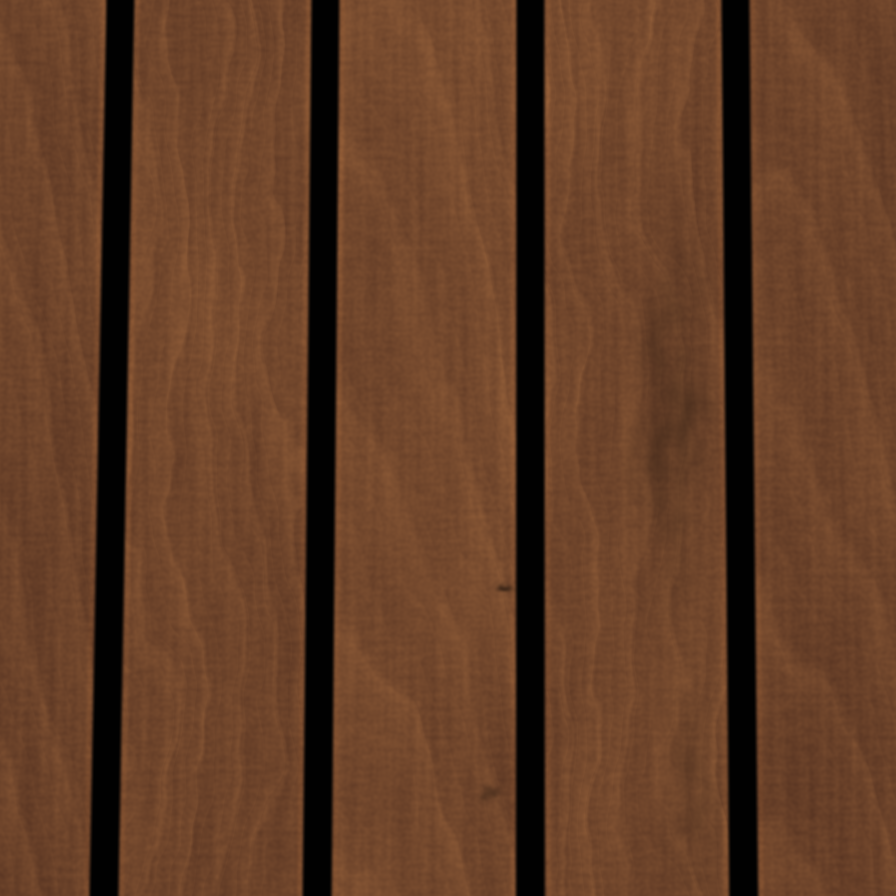
Reproduce this texture procedurally as a Shadertoy shader.

```glsl
const vec3 SHADE = vec3(0.36, 0.215, 0.138);
const vec3 LIGHT = vec3(0.545, 0.350, 0.212);
const vec3 STAIN = vec3(0.23, 0.145, 0.09);
const vec3 GAP = vec3(0.005);

vec2 gradient(vec2 cell) {
    float h = fract(sin(dot(cell, vec2(127.1, 311.7))) * 43758.55);
    return vec2(cos(6.2832 * h), sin(6.2832 * h));
}

// Gradient noise, roughly -0.6 to 0.6
float noise(vec2 p) {
    vec2 i = floor(p), f = fract(p);
    vec2 w = f * f * f * (f * (f * 6.0 - 15.0) + 10.0);
    vec2 e = vec2(1.0, 0.0);
    float a = dot(gradient(i), f);
    float b = dot(gradient(i + e.xy), f - e.xy);
    float c = dot(gradient(i + e.yx), f - e.yx);
    float d = dot(gradient(i + e.xx), f - e.xx);
    return mix(mix(a, b, w.x), mix(c, d, w.x), w.y);
}

float fbm(vec2 p) {
    float sum = 0.0, gain = 1.0;
    for (int i = 0; i < 4; i++) {
        sum += gain * noise(p);
        p = p * 2.03 + 17.3;
        gain *= 0.5;
    }
    return sum;
}

// Slow rise to a pale line, then a soft drop
float ringProfile(float g) {
    float r = fract(g);
    return r * r * r * (1.0 - smoothstep(0.86, 1.0, r));
}

// Odd boards show arches, even boards show wavy upright lines
float growthRings(vec2 p, float board) {
    vec2 seed = vec2(board * 7.3, board * 3.1);
    float warp = fbm(p * vec2(1.3, 3.0) + seed);
    float arches = 4.0 * p.y + 2.5 * p.x * p.x + 0.66 + 0.45 * warp;
    float upright = 5.0 * p.x + 0.8 * p.y + 1.3 * warp;
    float g = mix(upright, arches, mod(board, 2.0));
    float fine = ringProfile(g * 2.6 + 0.4 * noise(p * vec2(6.0, 4.0) + seed));
    return ringProfile(g) + 0.35 * fine - 0.25;
}

// Long fibres, short cross ripples and speckle
float fibres(vec2 p, float board) {
    vec2 seed = vec2(board * 11.7, 5.0);
    return 0.22 * noise(p * vec2(28.0, 5.0) + seed)
         + 0.17 * noise(p * vec2(9.0, 150.0) + seed)
         + 0.15 * noise(p * vec2(45.0, 190.0) + seed);
}

// Ragged dark streak running along a board
float streak(vec2 p, vec2 center, vec2 size) {
    vec2 q = (p - center) / size;
    q.x += 0.9 * noise(p * vec2(3.0, 12.0));
    float ragged = 0.65 + 0.7 * noise(p * vec2(14.0, 30.0));
    return exp(-dot(q, q)) * ragged;
}

float flecks(vec2 uv) {
    float sum = 0.0;
    for (int i = 0; i < 2; i++) {
        float k = float(i);
        vec2 q = (uv - vec2(0.563 - 0.016 * k, 0.343 - 0.228 * k)) / vec2(0.009, 0.004 + 0.004 * k);
        q += 0.8 * vec2(noise(uv * 90.0), noise(uv * 90.0 + 40.0));
        sum += exp(-dot(q, q)) * (0.9 - 0.35 * k);
    }
    return sum;
}

void mainImage(out vec4 fragColor, in vec2 fragCoord) {
    vec2 uv = fragCoord / iResolution.xy;

    // Boards fan out slightly toward the bottom
    float pitch = mix(0.238, 0.2288, uv.y);
    float across = (uv.x - 0.592) / pitch;
    float board = floor(across);
    vec2 p = vec2(fract(across), uv.y);
    float edge = (min(p.x, 1.0 - p.x) - 0.064) * pitch;

    // Wood tone, palest on the middle board
    float tone = 0.53 - 0.08 * abs(board + 1.0);
    tone += 0.36 * growthRings(p, board);
    tone += fibres(p, board);
    tone += 0.22 * fbm(p * vec2(2.0, 2.5) + board * 9.1);
    tone += 0.09 * (uv.y - 0.5);
    vec3 color = mix(SHADE, LIGHT, clamp(tone, -0.3, 1.15));

    // Stains and small knots
    float isStained = 1.0 - step(0.5, abs(board));
    float stain = isStained * 0.55 * streak(p, vec2(0.68, 0.53), vec2(0.13, 0.16));
    stain += isStained * 0.3 * streak(p, vec2(0.78, 0.12), vec2(0.12, 0.1));
    color = mix(color, STAIN, clamp(stain + flecks(uv), 0.0, 0.9));

    // Worn pale rim, shaded edge and gap
    float rim = exp(-pow((edge - 0.005) / 0.003, 2.0));
    color += vec3(0.05, 0.03, 0.012) * rim;
    color *= mix(0.6, 1.0, smoothstep(0.0, 0.004, edge));
    float blur = max(0.0022, 0.75 / iResolution.y);
    color = mix(GAP, color, smoothstep(-blur, blur, edge));
    fragColor = vec4(color, 1.0);
}
```
